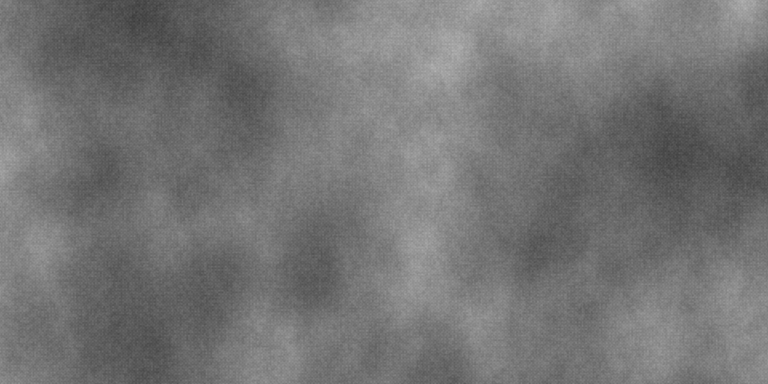
Give the GLSL for this texture, as a Shadertoy shader.

```glsl
// Soft grey clouds on a finely woven cloth.
// Layered value noise makes the clouds; thin crossed noise threads and
// gently bent sine waves make the weave on top.

const float TAU = 6.28319;
const float MID_GREY = 0.43;
const float CLOUD_CONTRAST = 0.6;
const float CLOUD_GLOW = 0.4;
const float THREADS = 112.0;      // weave periods per canvas height

float hash(vec2 cell) {
    vec3 q = fract(cell.xyx * 0.1031);
    q += dot(q, q.yzx + 33.33);
    return fract((q.x + q.y) * q.z);
}

// Smooth value noise, centred on zero
float noise(vec2 p) {
    vec2 cell = floor(p);
    vec2 f = fract(p);
    vec2 u = f * f * f * (f * (f * 6.0 - 15.0) + 10.0);
    float low = mix(hash(cell), hash(cell + vec2(1.0, 0.0)), u.x);
    float high = mix(hash(cell + vec2(0.0, 1.0)), hash(cell + vec2(1.0)), u.x);
    return mix(low, high, u.y) - 0.5;
}

// Octaves of noise, each turned and shifted to hide the grid
float clouds(vec2 p, int octaves, float gain) {
    mat2 turn = mat2(0.8, 0.6, -0.6, 0.8);
    float sum = 0.0;
    float amplitude = 1.0 - gain;
    for (int i = 0; i < octaves; i++) {
        sum += amplitude * noise(p);
        p = turn * p * 2.03 + vec2(17.3, 9.1);
        amplitude *= gain;
    }
    return sum;
}

// Short threads running across and down
float threadGrain(vec2 p, float across, float along) {
    return noise(p * vec2(across, along))
         + noise(p * vec2(along, across) + 41.7);
}

// Crossed waves whose phase drifts slowly, so the cloth looks uneven
float weave(vec2 p, float threads) {
    vec2 drift = 0.8 * vec2(noise(p * 7.0), noise(p * 7.0 + 23.0));
    vec2 wave = sin(TAU * (p * threads + drift));
    return wave.x * wave.y + 0.35 * (wave.x + wave.y);
}

void mainImage(out vec4 fragColor, in vec2 fragCoord) {
    vec2 p = fragCoord / iResolution.y;

    // Broad clouds, slightly taller than wide, with brighter cores
    float cloud = clouds(p * vec2(2.6, 2.1) + vec2(5.2, 3.7), 6, 0.5);
    float grey = MID_GREY + CLOUD_CONTRAST * cloud + CLOUD_GLOW * cloud * cloud;

    // The weave fades out where pixels are too coarse to show it
    float visible = smoothstep(1.4, 2.2, iResolution.y / THREADS);
    float cloth = 0.045 * threadGrain(p, 240.0, 130.0) + 0.016 * weave(p, THREADS);
    grey += visible * cloth;

    fragColor = vec4(vec3(clamp(grey, 0.0, 1.0)), 1.0);
}
```
